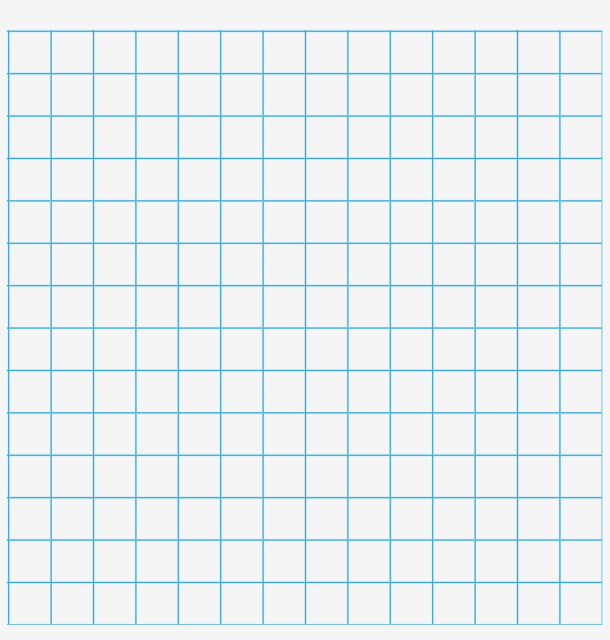
This pattern is drawn by a WebGL 1 fragment shader. Its source:

```glsl
precision highp float;

uniform vec2 u_resolution;

// Lengths are fractions of the canvas height
const float CELLS = 14.0;
const float PITCH = 0.06625;
const vec2 GRID_ORIGIN = vec2(0.01359, 0.02365);
const float INK_HALF_WIDTH = 0.00097;
const float HALO_HALF_WIDTH = 0.0026;
const float SOFTNESS = 0.75; // edge blur in pixels

const vec3 PAPER = vec3(0.962, 0.962, 0.962);
const vec3 HALO = vec3(0.87, 0.96, 0.99);
const vec3 INK = vec3(0.22, 0.63, 0.81);

// Antialiased step from 0 to 1 around distance zero
vec2 softStep(vec2 d, float blur) {
  return smoothstep(-blur, blur, d);
}

// Signed distance to the nearest ruled line on each axis
vec2 lineOffset(vec2 p) {
  vec2 index = clamp(floor(p / PITCH + 0.5), 0.0, CELLS);
  return p - index * PITCH;
}

// Coverage of all lines, trimmed to the grid's frame
float gridCoverage(vec2 p, float halfWidth, float blur) {
  vec2 d = lineOffset(p);
  vec2 lines = softStep(d + halfWidth, blur) - softStep(d - halfWidth, blur);

  // The right and bottom borders are cut along their centres
  vec2 low = vec2(-halfWidth, 0.0);
  vec2 high = vec2(CELLS * PITCH) + vec2(0.0, halfWidth);
  vec2 inside = softStep(p - low, blur) * softStep(high - p, blur);

  // Full strength at the two uncut borders
  inside.x = p.x < PITCH ? step(low.x - blur, p.x) : inside.x;
  inside.y = p.y > high.y - PITCH ? step(p.y, high.y + blur) : inside.y;
  return max(lines.x, lines.y) * inside.x * inside.y;
}

void main() {
  vec2 p = gl_FragCoord.xy / u_resolution.y - GRID_ORIGIN;
  float blur = SOFTNESS / u_resolution.y;

  // Pale fringe below, saturated stroke above
  vec3 color = mix(PAPER, HALO, gridCoverage(p, HALO_HALF_WIDTH, blur));
  color = mix(color, INK, gridCoverage(p, INK_HALF_WIDTH, blur));

  gl_FragColor = vec4(color, 1.0);
}
```
